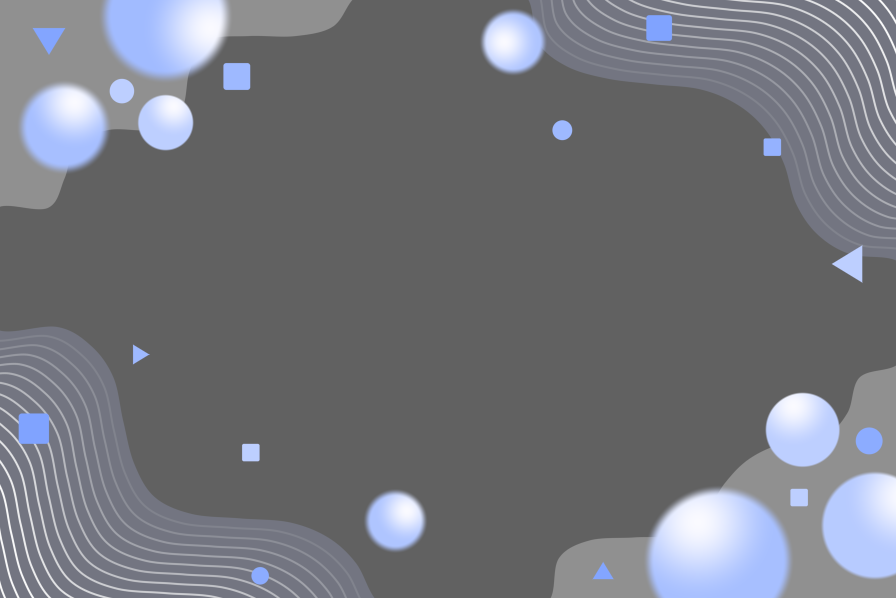
Give the GLSL for this background, as a Shadertoy shader.

```glsl
// Grey backdrop with wavy corner patches, two of them ruled with contour lines,
// under soft lit spheres and small flat shapes. Each patch edge is a smooth
// curve over one diagonal; its contours are the same curve slid to the corner.

#define CANVAS vec2(768.0, 512.0)      // design units, y pointing down
#define BACKDROP vec3(0.38)
#define PATCH_GREY vec3(0.565)
#define RIBBON_GREY vec3(0.45, 0.46, 0.505)
#define DEEP_BLUE vec3(0.50, 0.64, 1.0)
#define PALE_BLUE vec3(0.74, 0.81, 1.0)
#define LINE_STEP 16.0
#define LINE_WIDTH 1.7
#define LINE_COUNT 13.0

const int KNOTS = 13;

// Edge heights at even steps along a diagonal
const float TOP_LEFT[KNOTS] = float[](177., 219., 208., 188., 205., 244., 249.,
    223., 212., 244., 284., 308., 302.);
const float BOTTOM_RIGHT[KNOTS] = float[](984., 957., 968., 1004., 1040., 1044., 1035.,
    1035., 1050., 1080., 1080., 1060., 1081.);
const float TOP_RIGHT[KNOTS] = float[](453., 425., 429., 453., 488., 524., 542.5,
    545., 532., 508., 500., 511., 545.);
const float BOTTOM_LEFT[KNOTS] = float[](-283., -231., -218., -226., -255., -282., -293.,
    -276., -238., -199., -179., -177., -191.);

// Spheres: centre, radius, blur; glints are offsets in radii
const vec4 SPHERES[8] = vec4[](
    vec4(142, 14, 52, 6), vec4(55, 109, 36, 5), vec4(142, 105, 23.5, 1),
    vec4(440, 36, 26, 3.5), vec4(339, 446, 24.5, 3.5), vec4(688, 368, 31.5, 1),
    vec4(616, 480, 60, 5), vec4(750, 450, 45, 2));
const vec2 GLINTS[8] = vec2[](
    vec2(0.75, 0.2), vec2(0.25, -0.6), vec2(0.3, -0.6), vec2(-0.3, 0.0),
    vec2(0.4, -0.35), vec2(-0.25, -0.65), vec2(-0.3, -0.55), vec2(0.55, -0.55));

// Flat shapes: centre, half size, paleness
const vec4 SQUARES[6] = vec4[](
    vec4(203, 65.5, 11.5, 0.5), vec4(565, 24, 11, 0), vec4(662, 126, 7.5, 0.35),
    vec4(29, 367, 13, 0), vec4(215, 387.5, 7.5, 1), vec4(685, 426, 7.5, 1));
const vec4 DISCS[4] = vec4[](
    vec4(104.5, 78, 10.5, 1), vec4(482, 111.5, 8.5, 0.5),
    vec4(223, 493, 7.5, 0.2), vec4(745, 377.5, 11.5, 0.2));
// Each triangle is turned a quarter further than the one before
const vec4 TRIANGLES[4] = vec4[](
    vec4(121, 303.5, 8.5, 0.5), vec4(42, 35.5, 14, 0.05),
    vec4(726, 226, 16, 1), vec4(517, 488.5, 9, 0.05));

// Catmull-Rom curve through the knots, s from 0 to 1
float curve(float s, float k[KNOTS]) {
    float x = clamp(s, 0.0, 1.0) * float(KNOTS - 1);
    int i = min(int(x), KNOTS - 2);
    float f = x - float(i);
    float a = k[max(i - 1, 0)], b = k[i], c = k[i + 1], d = k[min(i + 2, KNOTS - 1)];
    return b + 0.5 * f * (c - a + f * (2.0*a - 5.0*b + 4.0*c - d + f * (3.0*(b - c) + d - a)));
}

float cover(float dist, float soft) {
    return 1.0 - smoothstep(-soft, soft, dist);
}

// Length of the gradient of a field, per design unit
float slope(float field, float px) {
    return max(length(vec2(dFdx(field), dFdy(field))) / px, 0.5);
}

void paintPatch(inout vec3 col, float depth, float px) {
    col = mix(col, PATCH_GREY, cover(-depth / slope(depth, px), 0.7 * px));
}

// Patch with contour lines that brighten towards its corner
void paintRibbon(inout vec3 col, float depth, float px) {
    float steep = slope(depth, px);
    float n = max(floor(depth / LINE_STEP + 0.5), 1.0);
    float line = abs(depth - n * LINE_STEP) / steep - 0.5 * LINE_WIDTH;
    float glow = mix(0.1, 0.95, clamp((n - 1.0) / (LINE_COUNT - 2.0), 0.0, 1.0));
    vec3 fill = mix(RIBBON_GREY, vec3(1.0), glow * cover(line, 0.7 * px));
    col = mix(col, fill, cover(-depth / steep, 0.7 * px));
}

void paintFlat(inout vec3 col, float dist, float paleness, float px) {
    col = mix(col, mix(DEEP_BLUE, PALE_BLUE, paleness), cover(dist, 0.7 * px));
}

void mainImage(out vec4 fragColor, in vec2 fragCoord) {
    vec2 uv = fragCoord / iResolution.xy;
    vec2 p = vec2(uv.x, 1.0 - uv.y) * CANVAS;
    float px = CANVAS.y / iResolution.y;
    float sum = p.x + p.y, diff = p.x - p.y;   // the two diagonals
    vec3 col = BACKDROP;

    // Corner patches
    paintPatch(col, curve((diff + 177.0) / 479.0, TOP_LEFT) - sum, px);
    paintPatch(col, sum - curve((diff + 40.0) / 495.0, BOTTOM_RIGHT), px);
    paintRibbon(col, diff - curve((sum - 453.0) / 538.0, TOP_RIGHT), px);
    paintRibbon(col, curve((sum - 283.0) / 550.0, BOTTOM_LEFT) - diff, px);

    // Spheres shaded outwards from their glint
    for (int i = 0; i < 8; i++) {
        vec4 ball = SPHERES[i];
        vec2 q = (p - ball.xy) / ball.z;
        vec3 body = mix(PALE_BLUE, DEEP_BLUE, 0.09 * (ball.w - 1.0));
        vec3 shade = mix(vec3(0.98, 0.98, 1.0), body, smoothstep(0.0, 1.15, length(q - GLINTS[i])));
        col = mix(col, shade, cover((length(q) - 1.0) * ball.z, max(ball.w, 0.7 * px)));
    }

    // Rounded squares, discs and triangles
    for (int i = 0; i < 6; i++) {
        vec4 s = SQUARES[i];
        float corner = 0.22 * s.z;
        vec2 q = abs(p - s.xy) - s.z + corner;
        paintFlat(col, length(max(q, 0.0)) + min(max(q.x, q.y), 0.0) - corner, s.w, px);
    }
    for (int i = 0; i < 4; i++) {
        vec4 d = DISCS[i], t = TRIANGLES[i];
        paintFlat(col, length(p - d.xy) - d.z, d.w, px);
        float turn = 1.570796 * float(i), tip = 0.82 * t.z;
        vec2 dir = vec2(cos(turn), sin(turn)), r = p - t.xy;
        vec2 q = vec2(dot(r, dir), abs(dot(r, vec2(-dir.y, dir.x))));
        paintFlat(col, max(-tip - q.x, (q.x - tip + 1.64 * q.y) / 1.92), t.w, px);
    }
    fragColor = vec4(col, 1.0);
}
```
